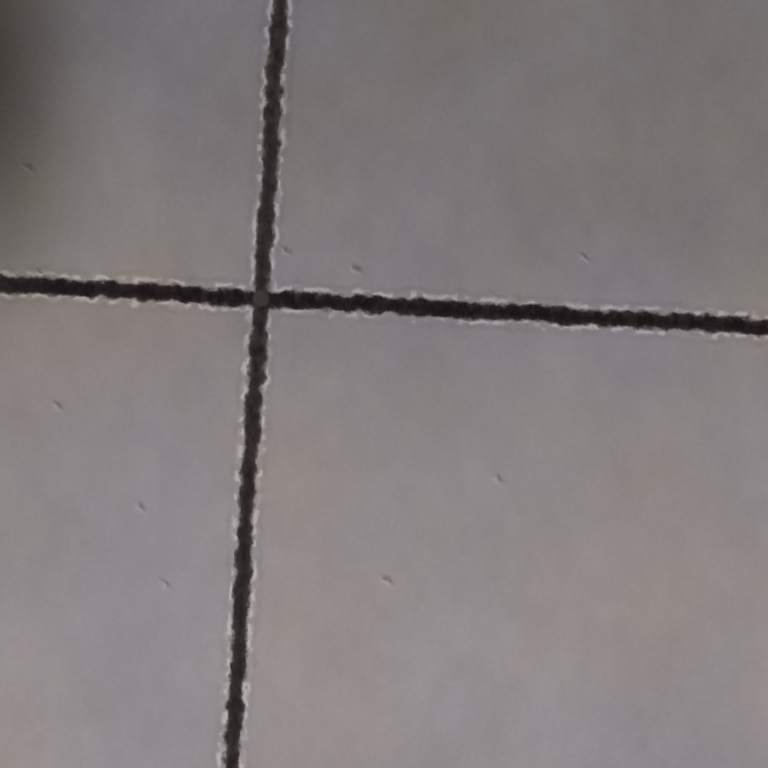
Reproduce this texture procedurally as a WebGL 2 fragment shader.

```glsl
#version 300 es
precision highp float;
// Large worn grey floor tiles, slightly rotated, with dark ragged grout lines.
uniform vec2 u_resolution;
out vec4 fragColor;

#define CROSSING vec2(0.340, 0.612)  // where two grout lines meet
#define TILE_SIZE 0.95               // spacing of the grout lines
#define LEAN vec2(0.065, 0.058)      // slope of upright and level lines
#define GROUT_HALF vec2(0.0098, 0.0102)
#define RAGGED 0.0055                // wander of the grout edges
#define RIM_LIGHT 0.13               // pale worn edge beside the grout
#define MOTTLE 0.055                 // cloudiness of the tile face
#define CHIP_CELLS 7.0               // grid for scattered chips
#define CHIP_CHANCE 0.26

const vec3 TILE_LIGHT = vec3(0.582, 0.552, 0.558);
const vec3 TILE_DIM = vec3(0.450, 0.430, 0.430);
const vec3 GROUT_BLACK = vec3(0.110, 0.085, 0.095);
const vec3 GROUT_WORN = vec3(0.270, 0.245, 0.235);
const vec3 SHADOW = vec3(0.215, 0.200, 0.180);

float hash(vec2 cell) {
  uvec2 q = uvec2(ivec2(floor(cell))) * uvec2(1597334673u, 3812015801u);
  uint n = (q.x ^ q.y) * 1597334673u;
  n = (n ^ (n >> 15)) * 2246822519u;
  return float((n ^ (n >> 13)) >> 8) / 16777216.0;
}

float noise(vec2 p) {
  vec2 i = floor(p), f = fract(p);
  f = f * f * (3.0 - 2.0 * f);
  return mix(mix(hash(i), hash(i + vec2(1, 0)), f.x),
             mix(hash(i + vec2(0, 1)), hash(i + vec2(1, 1)), f.x), f.y);
}

float fbm(vec2 p) {
  float sum = 0.0, gain = 0.5;
  for (int i = 0; i < 4; i++) {
    sum += gain * noise(p);
    p = mat2(0.8, 0.6, -0.6, 0.8) * p * 2.03 + 17.0;
    gain *= 0.5;
  }
  return sum / 0.9375;
}

// Sparse small chips: a dark pit with a pale lip on one side.
float chips(vec2 p) {
  vec2 cell = floor(p * CHIP_CELLS);
  vec2 centre = 0.25 + 0.5 * vec2(hash(cell + 31.0), hash(cell + 57.0));
  vec2 d = (fract(p * CHIP_CELLS) - centre) / CHIP_CELLS;
  d = mat2(0.75, 0.66, -0.66, 0.75) * d;
  d += 0.005 * (noise(p * 150.0) - 0.5);
  float pit = exp(-dot(d * vec2(140, 320), d * vec2(140, 320)));
  d.y += 0.004;
  float lip = exp(-dot(d * vec2(130, 320), d * vec2(130, 320)));
  return step(hash(cell + 83.0), CHIP_CHANCE) * (0.06 * lip - 0.12 * pit);
}

vec3 tileFace(vec2 p, vec2 id) {
  float light = smoothstep(1.15, 0.05, p.y + 0.10 * (p.x - 0.5));
  vec3 colour = mix(TILE_DIM, TILE_LIGHT, light);
  colour += MOTTLE * (fbm(p * 7.0 + 3.0) - 0.5);
  colour += 0.025 * (fbm(p * vec2(42, 30)) - 0.5);
  // Faint drift between warm and violet greys, and a tone for each tile.
  float tint = fbm(p * 5.0 + 40.0) - 0.5;
  colour += tint * vec3(-0.025, -0.015, 0.050);
  colour += 0.012 * (hash(id + 9.0) - 0.5);
  return colour + chips(p);
}

void main() {
  vec2 p = gl_FragCoord.xy / u_resolution;

  // Tile coordinates, with a grout line at every whole number.
  vec2 q = p - CROSSING;
  q = vec2(q.x - LEAN.x * q.y, q.y + LEAN.y * q.x);
  q += 0.0025 * (vec2(noise(p.yx * 9.0), noise(p * 9.0 + 20.0)) - 0.5);
  vec2 id = floor(q / TILE_SIZE);
  vec2 offset = (fract(q / TILE_SIZE + 0.5) - 0.5) * TILE_SIZE;

  // Ragged distance to the edges of the upright (x) and level (y) lines.
  vec2 fray = vec2(fbm(p * vec2(95, 75)), fbm(p * vec2(75, 95) + 60.0)) - 0.5;
  vec2 edge = abs(offset) - GROUT_HALF + 2.0 * RAGGED * fray;
  float gap = min(edge.x, edge.y);

  vec3 colour = tileFace(p, id);

  // Pale broken rim along the tile edges.
  float rim = exp(-pow((gap - 0.0045) / 0.0034, 2.0));
  colour += RIM_LIGHT * rim * smoothstep(0.25, 0.75, noise(p * 130.0));
  colour -= 0.035 * exp(-pow((gap - 0.011) / 0.004, 2.0)) * noise(p * 80.0);

  // Grout: the upright line is browner and more worn than the level one.
  float grain = fbm(p * vec2(150, 90) + 11.0);
  float core = smoothstep(-0.009, 0.001, gap);
  float upright = smoothstep(-0.002, 0.002, edge.y);
  float wear = mix(0.08, 0.42, upright) + 0.65 * (grain - 0.5) + 0.35 * core;
  vec3 grout = mix(GROUT_BLACK, GROUT_WORN, clamp(wear, 0.0, 1.0));
  float knot = 1.0 - smoothstep(0.008, 0.014, length(offset));
  grout = mix(grout, GROUT_WORN, 0.8 * knot);
  colour = mix(grout, colour, smoothstep(-0.003, 0.0035, gap));

  // Soft shadow in the upper left corner, and fine grain.
  vec2 s = (p - vec2(-0.03, 0.92)) / vec2(0.105, 0.24);
  colour = mix(colour, SHADOW, 0.85 * exp(-dot(s, s)));
  colour += 0.012 * (noise(p * 256.0) - 0.5);
  fragColor = vec4(clamp(colour, 0.0, 1.0), 1.0);
}
```
